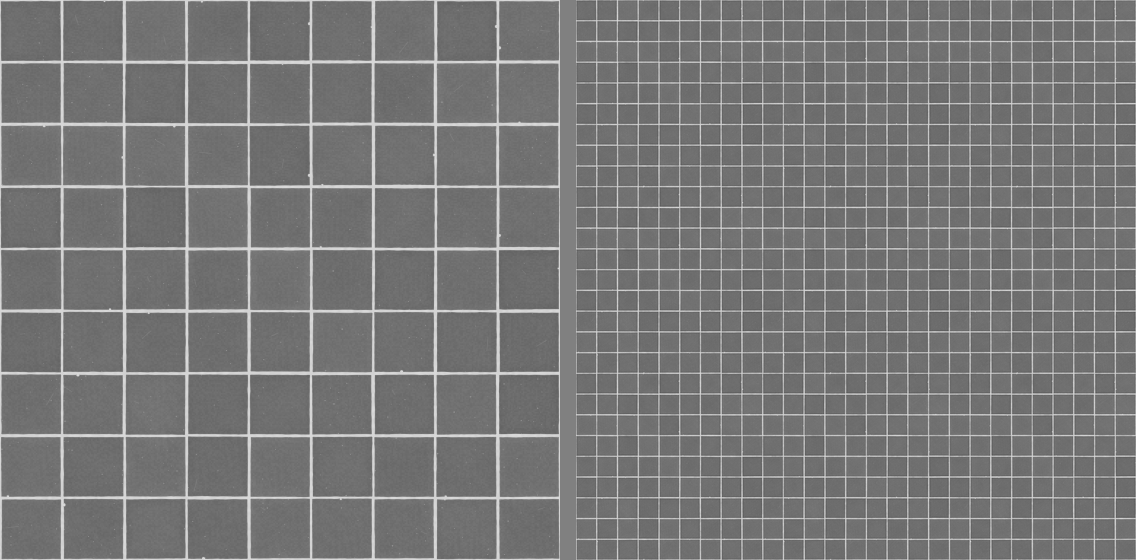
Left, the tile; right, the same tile 3 across and 3 down.
A Shadertoy shader for this texture:

```glsl
const float TILES = 9.0;            // repeats across and down
const float HALF_SIZE = 0.478;      // tile half width, in cells
const float CORNER = 0.012;
const float SIZE_VARIATION = 0.006;
const float SHIFT = 0.012;
const float TILT = 0.012;
const float EDGE_WOBBLE = 0.010;
const float EDGE_SOFTNESS = 0.008;
const float TONE_VARIATION = 0.022;
const float CLOUDING = 0.028;
const float GRAIN = 0.035;
const float CHIP_CHANCE = 0.35;
const float SCRATCH_CHANCE = 0.4;
const float SPECK_CHANCE = 0.06;
const float SPECK_CELLS = 135.0;
const vec3 TILE_COLOR = vec3(0.437);
const vec3 GROUT_COLOR = vec3(0.835);
const vec3 WEAR_COLOR = vec3(0.64);

float hash(vec2 p, float seed) {
    return fract(sin(dot(p, vec2(127.1, 311.7)) + seed * 74.7) * 43758.5453);
}

float signedHash(vec2 p, float seed) {
    return 2.0 * hash(p, seed) - 1.0;
}

// Value noise that wraps after a whole number of cells
float noise(vec2 uv, float period, float seed) {
    vec2 p = uv * period;
    vec2 i = floor(p);
    vec2 f = fract(p);
    f = f * f * (3.0 - 2.0 * f);
    vec2 a = mod(i, period);
    vec2 b = mod(i + 1.0, period);
    return mix(mix(hash(a, seed), hash(vec2(b.x, a.y), seed), f.x),
               mix(hash(vec2(a.x, b.y), seed), hash(b, seed), f.x), f.y);
}

float clouds(vec2 uv) {
    float sum = 0.0;
    float weight = 0.5;
    float period = 18.0;
    for (int i = 0; i < 4; i++) {
        sum += weight * (noise(uv, period, float(i) + 20.0) - 0.5);
        weight *= 0.6;
        period *= 2.0;
    }
    return sum;
}

float boxDistance(vec2 p, vec2 halfSize) {
    vec2 q = abs(p) - halfSize + CORNER;
    return length(max(q, 0.0)) + min(max(q.x, q.y), 0.0) - CORNER;
}

float segmentDistance(vec2 p, vec2 a, vec2 b) {
    vec2 ab = b - a;
    return length(p - a - ab * clamp(dot(p - a, ab) / dot(ab, ab), 0.0, 1.0));
}

// Small bite out of one side of some tiles
float chipDistance(vec2 p, vec2 id) {
    vec2 center = vec2(signedHash(id, 6.0) * 0.44, HALF_SIZE * sign(signedHash(id, 7.0)));
    center = hash(id, 8.0) < 0.5 ? center : center.yx;
    float radius = mix(0.012, 0.028, hash(id, 9.0)) * step(hash(id, 10.0), CHIP_CHANCE);
    return length(p - center) - radius;
}

float scratch(vec2 p, vec2 id, float pixel) {
    vec2 start = 0.35 * vec2(signedHash(id, 11.0), signedHash(id, 12.0));
    float angle = 6.2832 * hash(id, 13.0);
    vec2 span = mix(0.06, 0.22, hash(id, 14.0)) * vec2(cos(angle), sin(angle));
    float line = 1.0 - smoothstep(0.0, max(pixel, 0.01), segmentDistance(p, start, start + span));
    return line * step(hash(id, 15.0), SCRATCH_CHANCE);
}

float specks(vec2 uv, float pixel) {
    vec2 p = uv * SPECK_CELLS;
    vec2 id = mod(floor(p), SPECK_CELLS);
    vec2 center = 0.5 + 0.2 * vec2(signedHash(id, 30.0), signedHash(id, 31.0));
    float radius = mix(0.08, 0.2, hash(id, 32.0));
    float dot_ = 1.0 - smoothstep(radius - pixel, radius + pixel, length(fract(p) - center));
    return dot_ * step(hash(id, 33.0), SPECK_CHANCE) * hash(id, 34.0);
}

void mainImage(out vec4 fragColor, in vec2 fragCoord) {
    vec2 uv = fragCoord / iResolution.xy;
    float canvasPixel = 1.0 / min(iResolution.x, iResolution.y);
    float pixel = TILES * canvasPixel;
    vec2 id = mod(floor(uv * TILES), TILES);
    vec2 p = fract(uv * TILES) - 0.5;

    // Hand-laid tile outline: shifted, tilted, uneven and chipped
    vec2 q = p - 0.5 * SHIFT * vec2(signedHash(id, 1.0), signedHash(id, 2.0));
    q += 0.5 * TILT * signedHash(id, 3.0) * vec2(-p.y, p.x);
    vec2 halfSize = HALF_SIZE + 0.5 * SIZE_VARIATION * vec2(signedHash(id, 4.0), signedHash(id, 5.0));
    float d = boxDistance(q, halfSize);
    d += EDGE_WOBBLE * (0.6 * noise(uv, 72.0, 40.0) + 0.4 * noise(uv, 216.0, 41.0) - 0.5);
    d = max(d, -chipDistance(q, id));

    // Tile face: tone, clouding, pale or dark rim, grain and marks
    float tone = TONE_VARIATION * (hash(id, 16.0) - 0.5) + CLOUDING * clouds(uv);
    tone += 0.02 * signedHash(id, 17.0) * smoothstep(-0.16, 0.0, d);
    tone += GRAIN * (noise(uv, 384.0, 42.0) - 0.5);
    vec3 face = TILE_COLOR + tone;
    face = mix(face, WEAR_COLOR, 0.2 * scratch(p, id, pixel));
    face = mix(face, WEAR_COLOR, 0.6 * specks(uv, SPECK_CELLS * canvasPixel * 0.5));
    face = mix(face, WEAR_COLOR, 0.3 * smoothstep(-0.022, 0.0, d) * noise(uv, 90.0, 43.0));

    // Grout
    vec3 grout = GROUT_COLOR + 0.04 * (noise(uv, 180.0, 44.0) - 0.5);
    float soft = max(0.7 * pixel, EDGE_SOFTNESS);
    fragColor = vec4(mix(face, grout, smoothstep(-soft, soft, d)), 1.0);
}
```
